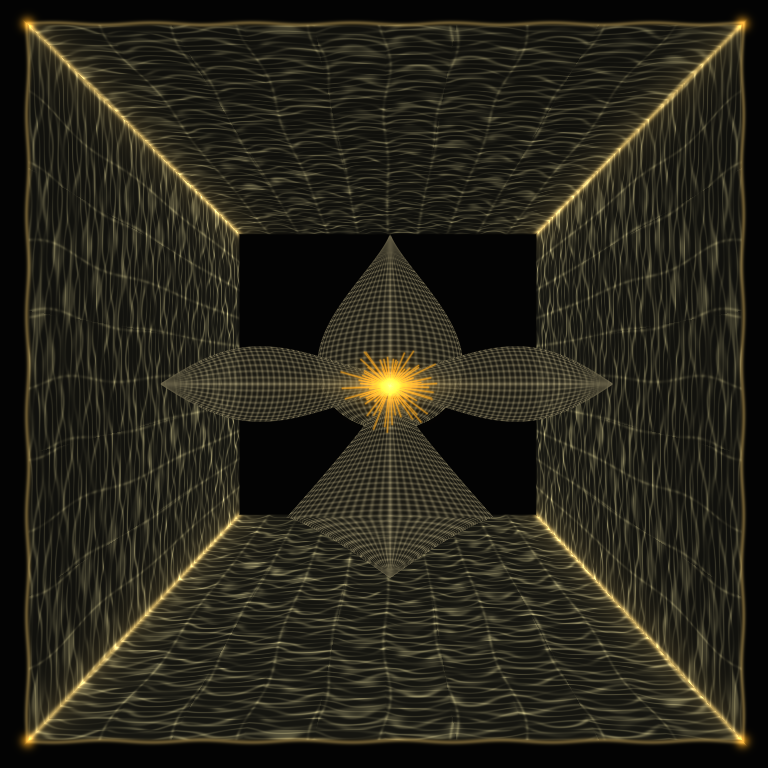
Give the GLSL for this background, as a three.js fragment shader.

```glsl
// A woven wire tunnel framing a four-petalled mesh flower with a golden burst.
varying vec2 vUv;

const vec2 OUTER_MIN = vec2(0.036, 0.035);
const vec2 OUTER_MAX = vec2(0.967, 0.969);
const vec2 INNER_MIN = vec2(0.313, 0.331);
const vec2 INNER_MAX = vec2(0.697, 0.694);
const vec2 HEART = vec2(0.508, 0.497);
const vec3 VOID_COLOR = vec3(0.012, 0.012, 0.010);
const vec3 WALL_COLOR = vec3(0.075, 0.075, 0.058);
const vec3 WIRE_COLOR = vec3(0.25, 0.235, 0.165);
const vec3 PALE_GOLD = vec3(0.70, 0.58, 0.31);
const vec3 PETAL_COLOR = vec3(0.12, 0.115, 0.085);
const vec3 MESH_COLOR = vec3(0.38, 0.35, 0.26);
const vec3 BURST_COLOR = vec3(0.98, 0.66, 0.13);
const float WALL_WIRES = 27.0;
const float WALL_RIBS = 10.0;
const float RING_DENSITY = 140.0;
const int RAY_COUNT = 56;
const float PI = 3.14159265;

float hash(float n) { return fract(sin(n * 12.9898) * 43758.547); }

// Repeating soft line, one per unit.
float thread(float x, float sharpness) {
  return pow(0.5 + 0.5 * cos(2.0 * PI * x), sharpness);
}

float glow(float d, float width) { return exp(-d * d / (width * width)); }

float segmentDistance(vec2 p, vec2 a, vec2 b) {
  vec2 ab = b - a;
  return length(p - a - ab * clamp(dot(p - a, ab) / dot(ab, ab), 0.0, 1.0));
}

// Four walls between the outer and inner rectangles; depth runs 0 to 1 inward.
vec3 tunnel(vec2 p) {
  vec2 low = (p - OUTER_MIN) / (INNER_MIN - OUTER_MIN);
  vec2 high = (OUTER_MAX - p) / (OUTER_MAX - INNER_MAX);
  vec2 nearest = min(low, high);
  float depth = min(nearest.x, nearest.y);
  float t = clamp(depth, 0.0, 1.0);
  bool onSide = nearest.x < nearest.y;
  vec2 corner = mix(OUTER_MIN, INNER_MIN, t);
  vec2 size = mix(OUTER_MAX, INNER_MAX, t) - corner;
  vec2 local = (p - corner) / size;
  float s = onSide ? local.y : local.x;
  float span = onSide ? size.y : size.x;
  bool onFloor = !onSide && low.y < high.y;

  // Wavering wires follow the wall; they sag between ribs above and below.
  float q = t * (0.72 + 0.28 * t) * WALL_WIRES;
  float wave = 0.32 * sin(s * 23.0 + q * 1.9) + 0.18 * sin(s * 57.0 - q * 2.7);
  float sag = onSide ? 0.0 : 0.4 * abs(sin(PI * WALL_RIBS * s));
  float wires = thread(q + wave + sag, 4.0);
  wires += 0.65 * thread(q * 1.37 - 0.9 * wave + 0.4 * sin(s * 14.0) + sag, 5.0);
  wires *= 0.7 + 0.5 * sin(s * 31.0 + floor(q) * 2.3) * sin(q * 0.8 + s * 9.0);

  // Beaded ribs converge toward the opening.
  float ribPhase = s * WALL_RIBS + 0.10 * sin(t * 13.0 + floor(s * 5.0)) * (1.0 - t);
  float ribDistance = abs(fract(ribPhase + 0.5) - 0.5) * span / WALL_RIBS;
  float ribs = glow(ribDistance, 0.0021) * (0.3 + 0.7 * thread(q + wave, 1.0));

  float seam = abs(nearest.x - nearest.y) * 0.19;
  float light = onSide ? 0.85 + 0.35 * t * t : (onFloor ? 1.08 : 0.82);
  vec3 wall = (WALL_COLOR + WIRE_COLOR * (wires + 0.75 * ribs)) * light;
  wall += PALE_GOLD * (0.7 * glow(seam, 0.0035) + 0.24 * exp(-seam / 0.018));
  float mask = smoothstep(0.0, 0.012, depth) * (1.0 - smoothstep(0.988, 1.0, depth));
  vec3 color = mix(VOID_COLOR, wall, mask);

  // Outer border and bright corner knots.
  float border = (depth + 0.005 * sin(s * 45.0)) * 0.28;
  color += PALE_GOLD * 0.55 * glow(border, 0.0028);
  vec2 knot = min(abs(p - OUTER_MIN), abs(p - OUTER_MAX));
  return color + BURST_COLOR * 0.65 * glow(length(knot), 0.009);
}

// Lays a translucent net over the color, bounded by its half-width.
vec3 petal(vec3 color, float across, float along, float halfWidth, float fans) {
  float h = max(halfWidth, 0.0001);
  float v = clamp(across / h, -1.0, 1.0);
  float inside = 1.0 - smoothstep(h - 0.001, h + 0.001, abs(across));
  inside *= smoothstep(0.0, 0.002, halfWidth);
  float fan = thread(asin(v) * fans / PI, 2.0);
  float ring = thread(along * RING_DENSITY + 1.6 * v * v, 2.0);
  float net = mix(0.5, 0.55 * (fan + ring), smoothstep(0.008, 0.035, h));
  net += 0.3 * glow(abs(across) - h, 0.002) + 0.35 * glow(across, 0.004);
  return mix(color, PETAL_COLOR + MESH_COLOR * net, inside * 0.8);
}

void main() {
  vec2 p = vUv;
  vec2 d = p - HEART;
  vec3 color = tunnel(p);

  // Upper teardrop, lower kite, then the two side leaves in front.
  float b = clamp((0.697 - p.y) / 0.257, 0.0, 1.0);
  float roundEnd = max(b - 0.68, 0.0) / 0.32;
  float upper = 0.095 * pow(sin(0.5 * PI * min(b / 0.68, 1.0)), 1.3);
  color = petal(color, d.x, p.y, upper * sqrt(max(1.0 - roundEnd * roundEnd, 0.0)), 26.0);
  float c = (0.48 - p.y) / 0.233;
  float taper = clamp((c - 0.66) / 0.34, 0.0, 1.0);
  float lower = 0.010 + 0.125 * pow(clamp(c / 0.66, 0.0, 1.0), 1.1);
  lower *= (1.0 - pow(taper, 0.8)) * step(0.0, c);
  color = petal(color, d.x, p.y, lower, 32.0);
  float a = min(abs(d.x) / (d.x < 0.0 ? 0.300 : 0.291), 1.0);
  float leaf = 0.012 * (1.0 - a) + 0.044 * sin(PI * pow(a, 1.3));
  color = petal(color, p.y - 0.5, p.x, leaf, 18.0);

  // Golden burst: scattered rays over a soft core.
  float rays = 0.0;
  for (int i = 0; i < RAY_COUNT; i++) {
    float n = float(i) + 1.0;
    float angle = 2.0 * PI * (n + hash(n)) / float(RAY_COUNT);
    float reach = 0.022 + 0.038 * hash(n + 71.0);
    vec2 tip = reach * vec2(cos(angle) * 1.15, sin(angle));
    rays = max(rays, glow(segmentDistance(d, tip * 0.1, tip), 0.0014));
  }
  float core = glow(length(d * vec2(0.75, 1.0)), 0.027);
  float streak = exp(-abs(d.x) / 0.045) * glow(d.y, 0.014);
  color = mix(color, BURST_COLOR * 0.9, 0.75 * rays);
  color += BURST_COLOR * (0.42 * core + 0.28 * streak);
  color += vec3(0.3, 0.3, 0.22) * glow(length(d), 0.010);
  gl_FragColor = vec4(min(color, 1.0), 1.0);
}
```
